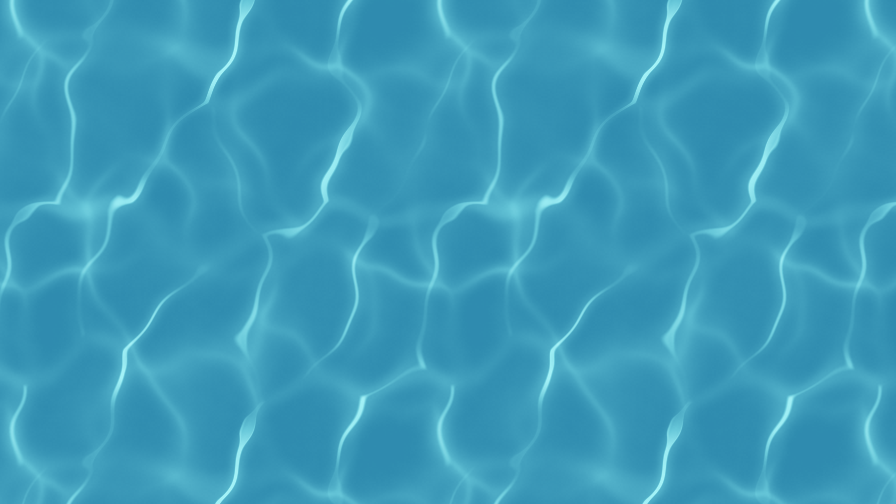
Reproduce this texture procedurally as a Shadertoy shader.

```glsl
// Sunlit pool water: a repeating square tile of wavy caustic light lines.
// Soft cellular noise gives the lines: where several cells share a point,
// the spread of their centres is large, and that spread is the light.

const float TAU = 6.2831853;
const float TILE_SIZE = 0.848;   // tile side in canvas heights

vec2 hash2(vec2 p, float seed) {
    vec2 q = vec2(dot(p, vec2(127.1, 311.7)), dot(p, vec2(269.5, 183.3)));
    return fract(sin(q + seed) * 43758.545);
}

// One plane wave; whole-number frequencies keep the tile seamless.
float wave(vec2 uv, vec2 freq, float phase) {
    return sin(TAU * dot(uv, freq) + phase);
}

// Bends straight cell borders into flowing curves.
vec2 ripple(vec2 uv) {
    vec2 bend = 0.020 * vec2(wave(uv, vec2(1.0, 2.0), 0.7), wave(uv, vec2(2.0, -1.0), 2.1));
    bend += 0.012 * vec2(wave(uv, vec2(-2.0, 4.0), 4.0), wave(uv, vec2(4.0, 2.0), 1.3));
    bend += 0.005 * vec2(wave(uv, vec2(3.0, 7.0), 5.2), wave(uv, vec2(7.0, -3.0), 0.9));
    return uv + bend;
}

// Spread of nearby cell centres: x lights steep borders, y flat ones.
vec2 borderSpread(vec2 uv, vec2 cells, float seed, float lean, float sharpness) {
    vec2 grid = uv * cells;
    vec2 base = floor(grid);
    float total = 0.0;
    vec2 mean = vec2(0.0);
    vec2 meanSquare = vec2(0.0);
    for (int j = -2; j <= 2; j++) {
        for (int i = -2; i <= 2; i++) {
            vec2 id = base + vec2(i, j);
            vec2 centre = id + 0.1 + 0.8 * hash2(mod(id, cells), seed);
            vec2 d = 4.0 * (centre - grid) / cells;
            d = vec2(d.x - lean * d.y, 0.8 * d.y);
            float weight = exp(-sharpness * dot(d, d));
            total += weight;
            mean += weight * d;
            meanSquare += weight * d * d;
        }
    }
    total = max(total, 1e-30);
    mean /= total;
    return max(meanSquare / total - mean * mean, 0.0);
}

// Compresses a spread into 0..1 light.
float glow(vec2 spread, vec2 gain) {
    return 1.0 - exp(-dot(spread, gain));
}

vec3 waterColor(float light) {
    vec3 deep = vec3(0.183, 0.547, 0.685);
    vec3 pale = vec3(0.40, 0.78, 0.85);
    vec3 glint = vec3(0.64, 0.95, 0.97);
    vec3 low = mix(deep, pale, clamp(light * 2.0, 0.0, 1.0));
    return mix(low, glint, clamp(light * 2.0 - 1.0, 0.0, 1.0));
}

void mainImage(out vec4 fragColor, in vec2 fragCoord) {
    vec2 uv = fragCoord / iResolution.y / TILE_SIZE;
    vec2 bent = ripple(uv);
    vec2 cells = vec2(5.0, 3.0);
    float seed = 3.7;
    float lean = 0.35;

    // Patches where the light focuses, and spots where lines swell
    float focus = 0.6 * wave(uv, vec2(2.0, 1.0), 1.0) + 0.6 * wave(uv, vec2(-1.0, 3.0), 3.4);
    focus = smoothstep(-0.75, 0.6, focus);
    float swell = wave(uv, vec2(2.0, 3.0), 0.4) * wave(uv, vec2(3.0, -2.0), 2.6);
    swell = smoothstep(0.3, 1.0, swell);

    // Sharp bright lines, with crisp lens-like fills in the swellings
    float sharpness = mix(44.0, 11.0, swell);
    float spread = borderSpread(bent, cells, seed, lean, sharpness).x;
    float line = smoothstep(mix(0.04, 0.09, swell), mix(0.2, 0.14, swell), spread);
    line *= 1.0 - 0.4 * swell * smoothstep(0.12, 0.2, spread);

    // Soft halo around the lines
    float halo = glow(borderSpread(bent, cells, seed, lean, 14.0), vec2(4.5, 4.0));

    // A dimmer crossing web: blurred strands with fine cores
    vec2 deepUv = ripple(uv + vec2(0.37, 0.21));
    vec2 webCells = vec2(5.0, 4.0);
    float web = glow(borderSpread(deepUv, webCells, 9.2, -0.2, 13.0), vec2(4.5));
    float strand = glow(borderSpread(deepUv, webCells, 9.2, -0.2, 36.0), vec2(4.5));
    float webFocus = smoothstep(-0.8, 0.9, wave(uv, vec2(1.0, -2.0), 2.2) + 0.5 * wave(uv, vec2(3.0, 1.0), 0.2));

    // Faint uneven shade of the water body and a fine grain
    float shade = wave(bent, vec2(1.0, -1.0), 0.3) + wave(bent, vec2(-3.0, 2.0), 1.9);
    shade += 0.4 * wave(bent, vec2(11.0, 7.0), 2.0) * wave(bent, vec2(-6.0, 13.0), 0.5);
    float grain = hash2(floor(uv * 240.0), 1.0).x - 0.5;

    float light = 0.012 + 0.014 * shade + 0.016 * grain;
    light += 0.31 * halo * mix(0.45, 1.0, focus);
    light += 0.21 * web * mix(0.5, 1.0, webFocus);
    light += 0.16 * strand * webFocus;
    light += 0.68 * line * mix(0.14, 1.0, focus);
    fragColor = vec4(waterColor(clamp(light, 0.0, 1.0)), 1.0);
}
```
